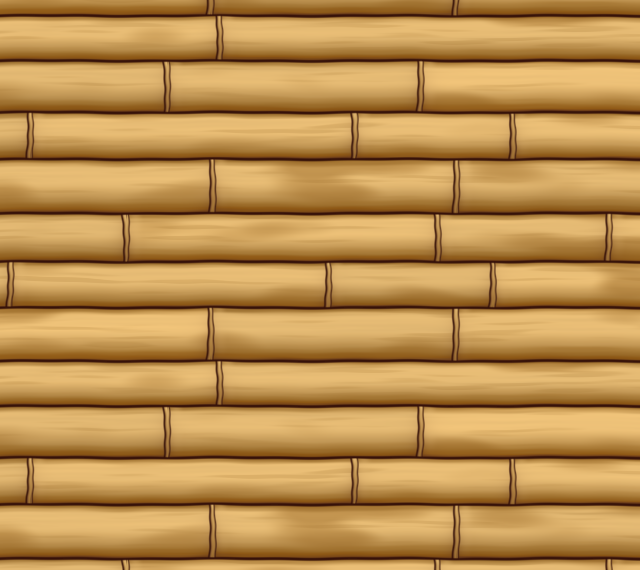
Give the GLSL for this texture, as a WebGL 2 fragment shader.

```glsl
#version 300 es
precision highp float;
// Draws a wall of stacked horizontal bamboo canes with staggered nodes, grain and stains.

uniform vec2 u_resolution;
out vec4 fragColor;

const vec3 CREAM = vec3(0.91, 0.74, 0.46);
const vec3 TAN   = vec3(0.76, 0.59, 0.33);
const vec3 OCHRE = vec3(0.62, 0.44, 0.18);
const vec3 AMBER = vec3(0.55, 0.34, 0.08);
const vec3 BROWN = vec3(0.40, 0.22, 0.10);
const vec3 GAP   = vec3(0.20, 0.06, 0.03);

// Lengths are fractions of the canvas width, measured from the top left.
const float HEIGHT = 0.89;
const float FIRST_EDGE = 0.0247;
const int ROWS = 7;
const float EDGES[8] = float[8](0.0, 0.0703, 0.151, 0.224, 0.3086, 0.3841, 0.4557, 0.5391);

// Node positions per row; -1 marks an unused slot.
const vec3 NODES[7] = vec3[7](
  vec3(0.344, -1.0, -1.0), vec3(0.262, 0.658, -1.0), vec3(0.048, 0.555, 0.802),
  vec3(0.333, 0.714, -1.0), vec3(0.198, 0.685, 0.952), vec3(0.017, 0.514, 0.771),
  vec3(0.330, 0.713, -1.0));

vec3 hash3(vec2 p) {
  vec3 q = fract(p.xyx * vec3(0.1031, 0.1030, 0.0973));
  q += dot(q, q.yxz + 33.33);
  return fract((q.xxy + q.yzz) * q.zyx);
}

// Cellular noise: soft spots of random strength around jittered cell points.
float spots(vec2 p, float seed) {
  vec2 cell = floor(p);
  float sum = 0.0;
  for (int j = -1; j <= 1; j++)
    for (int i = -1; i <= 1; i++) {
      vec2 c = cell + vec2(i, j);
      vec3 h = hash3(c + vec2(seed * 17.0, seed * 5.0) + 50.0);
      vec2 d = p - c - h.xy;
      float fall = max(0.0, 1.0 - dot(d, d));
      sum += h.z * h.z * fall * fall;
    }
  return sum;
}

// Long fibres: layered sines across the cane, drifting slowly along it.
float fibres(vec2 p, float seed) {
  float sum = 0.0, freq = 130.0;
  for (int i = 0; i < 5; i++) {
    float phase = seed * 2.7 + float(i) * 1.9;
    float fade = 0.6 + 0.4 * sin(p.x * (9.0 + 5.0 * float(i)) + phase);
    sum += fade * sin(p.y * freq + 1.5 * sin(p.x * 6.0 + phase) + phase);
    freq *= 1.57;
  }
  return sum / 5.0;
}

float band(float d, float halfWidth, float soft) {
  return 1.0 - smoothstep(halfWidth - soft, halfWidth + soft, abs(d));
}

// Rounded shading from the top (v = 0) to the underside (v = 1).
vec3 caneShade(float v) {
  vec3 c = mix(OCHRE, CREAM, smoothstep(0.0, 0.17, v));
  c = mix(c, TAN, smoothstep(0.42, 0.74, v));
  c = mix(c, OCHRE, smoothstep(0.66, 0.88, v));
  c = mix(c, AMBER, smoothstep(0.82, 0.94, v));
  return mix(c, BROWN, smoothstep(0.92, 1.0, v));
}

// Node: shadowed collar, pale curved ridge and two dark seams.
vec3 addNode(vec3 c, float dx, float v, float seed, float px) {
  float lean = (hash3(vec2(seed, 3.0)).x - 0.5) * 0.006;
  float bow = 0.007 * (v - 0.5) * (v - 0.5);
  float d = dx + bow + lean * (v - 0.5) + 0.0005 * sin(v * 17.0 + seed);
  float shadow = exp(-abs(d) / 0.011) * mix(0.12, 0.5, v * v);
  c = mix(c, BROWN, shadow);
  c = mix(c, CREAM, 0.3 * band(d - 0.014, 0.007, 0.007) * (1.0 - v));
  float soft = max(px, 0.0008);
  c = mix(c, mix(TAN, BROWN, v * 0.7), band(d, 0.0042, soft));
  c = mix(c, mix(CREAM, OCHRE, v), 0.8 * band(d - 0.0005, 0.0014, soft));
  c = mix(c, GAP, 0.88 * band(d + 0.0042, 0.0014, soft));
  return mix(c, GAP, 0.72 * band(d - 0.0040, 0.0009, soft));
}

void main() {
  float px = 1.0 / u_resolution.x;
  vec2 uv = gl_FragCoord.xy / u_resolution;
  vec2 p = vec2(uv.x, (1.0 - uv.y) * HEIGHT);

  // Find the row inside the repeating stack.
  float y = p.y - FIRST_EDGE + 0.0006 * sin(p.x * 23.0) + 0.0004 * sin(p.x * 61.0);
  y = mod(y, EDGES[ROWS]);
  int row = 0;
  for (int i = 1; i < ROWS; i++) if (y >= EDGES[i]) row = i;
  float top = EDGES[row], tall = EDGES[row + 1] - top;
  float v = (y - top) / tall;
  float seed = float(row) + 1.0;

  // Identify the cane between two nodes.
  float cane = seed * 4.0, nearest = 1.0;
  for (int k = 0; k < 3; k++) {
    float node = NODES[row][k];
    if (node > 0.0) {
      cane += step(node, p.x);
      nearest = min(nearest, abs(p.x - node));
    }
  }

  // Grain, streaks and stains over the rounded shading.
  vec2 local = vec2(p.x, y);
  float grain = fibres(local, cane);
  float streak = spots(local * vec2(10.0, 190.0), seed);
  float stain = spots(local * vec2(9.0, 30.0), seed + 9.0);
  vec3 c = caneShade(clamp(v + 0.05 * grain, 0.0, 1.0));
  c *= 0.97 + 0.06 * hash3(vec2(cane, 7.0)).y + 0.035 * grain;
  c = mix(c, OCHRE, 0.2 * smoothstep(0.45, 1.1, streak));
  c = mix(c, mix(OCHRE, AMBER, 0.5), 0.45 * smoothstep(0.4, 1.2, stain));

  for (int k = 0; k < 3; k++)
    if (NODES[row][k] > 0.0) c = addNode(c, p.x - NODES[row][k], v, cane + float(k), px);

  // Dark gap between canes, narrower where the nodes swell.
  float edge = min(v, 1.0 - v) * tall;
  float gap = 0.0021 - 0.0008 * exp(-nearest / 0.02);
  c = mix(c, GAP, 0.95 * band(edge, gap, max(px, 0.0012)));
  fragColor = vec4(c, 1.0);
}
```
